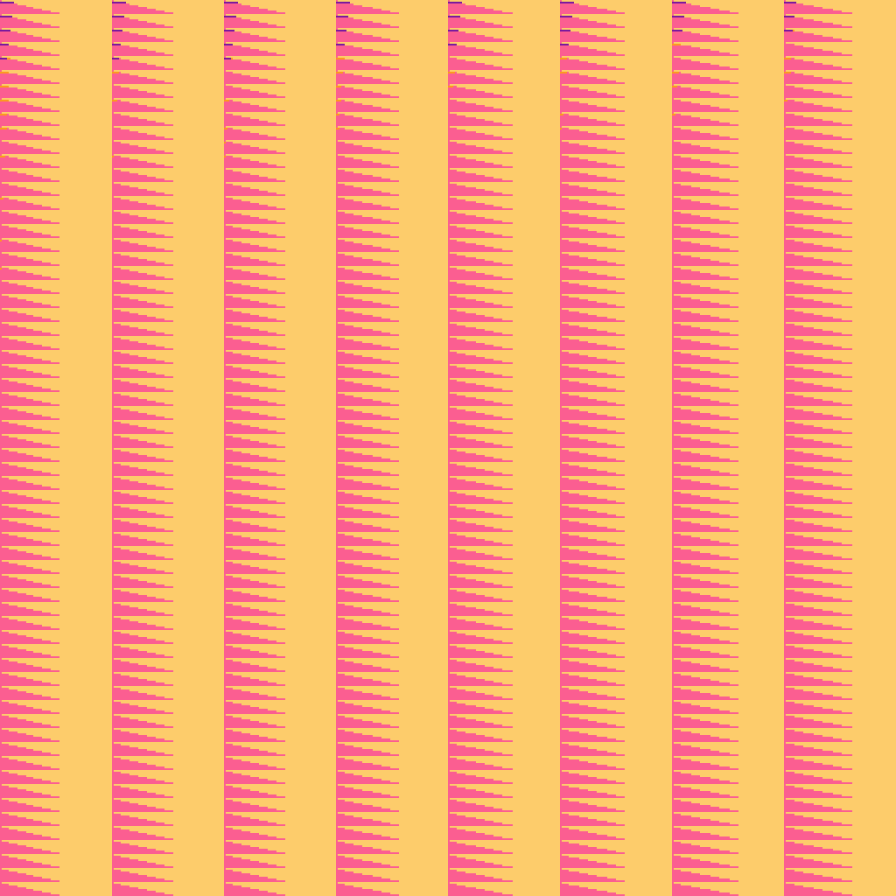
This pattern is drawn by a WebGL 1 fragment shader. Its source:

```glsl
precision highp float;
uniform vec2 u_resolution;

#define COLUMNS 8.0
#define ROWS 64.0
#define STEPS 8.0          // stair levels per tooth, the first one is the gap
#define CELL_UNITS 64.0    // horizontal units per column
#define TIP_LENGTH 34.0    // longest stair in the first column
#define TIP_GROWTH 0.68    // extra length per column
#define SPINE 1.0          // width left standing in the gap
#define SAND vec3(0.992, 0.800, 0.420)
#define PINK vec3(0.985, 0.370, 0.570)
#define PURPLE vec3(0.48, 0.10, 0.62)
#define ORANGE vec3(0.99, 0.60, 0.12)

const int SAMPLES = 4;

float hash(vec2 p) {
  p = fract(p * vec2(0.1031, 0.1137));
  p += dot(p, p.yx + 33.33);
  return fract((p.x + p.y) * p.x * 57.3);
}

// Length of one stair, rounded to whole units
float stairLength(float level, float column) {
  float tip = TIP_LENGTH + TIP_GROWTH * column;
  return max(SPINE, floor(tip * level / (STEPS - 1.0) + 0.5));
}

// Stray strokes on the upper stair, dying out down the columns
vec3 addWear(vec3 color, float x, float level, float row, float column) {
  if (level != 1.0) return color;
  float orangeRows = column < 0.5 ? 21.0 : 13.0 - 0.4 * column;
  float orangeLength = floor(7.0 * (1.0 - row / orangeRows) + 0.5);
  bool flecked = hash(vec2(column, row) + 7.0) > row / orangeRows * 0.7;
  if (flecked && x < orangeLength) color = ORANGE;

  float purpleRows = 5.0 - 0.35 * column;
  float purpleLength = 8.0 - row - floor(column * 0.15);
  if (row < purpleRows && x < purpleLength) color = PURPLE;
  return color;
}

vec3 pattern(vec2 uv) {
  vec2 grid = vec2(uv.x, 1.0 - uv.y) * vec2(COLUMNS, ROWS);
  vec2 cell = floor(grid);
  vec2 local = fract(grid);
  float x = local.x * CELL_UNITS;
  float level = floor(local.y * STEPS);
  vec3 color = x < stairLength(level, cell.x) ? PINK : SAND;
  return addWear(color, x, level, cell.y, cell.x);
}

void main() {
  // Average a grid of samples inside the pixel to smooth the edges
  vec3 sum = vec3(0.0);
  for (int j = 0; j < SAMPLES; j++) {
    for (int i = 0; i < SAMPLES; i++) {
      vec2 offset = (vec2(float(i), float(j)) + 0.5) / float(SAMPLES) - 0.5;
      sum += pattern((gl_FragCoord.xy + offset) / u_resolution);
    }
  }
  gl_FragColor = vec4(sum / float(SAMPLES * SAMPLES), 1.0);
}
```
